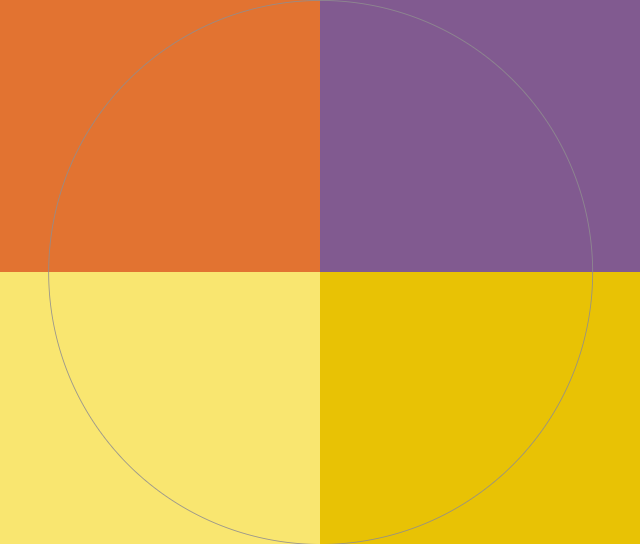
A Shadertoy shader for this background:

```glsl
// Four flat colour quadrants overlaid with a thin grey circle.

const vec3 ORANGE = vec3(0.886, 0.451, 0.192);
const vec3 PURPLE = vec3(0.506, 0.353, 0.565);
const vec3 CREAM  = vec3(0.976, 0.902, 0.439);
const vec3 GOLD   = vec3(0.910, 0.761, 0.020);
const vec3 GREY   = vec3(0.56, 0.55, 0.56);

// Lengths are fractions of the canvas height, measured from its middle.
const vec2  CIRCLE_CENTER = vec2(0.0012, -0.0008);
const float CIRCLE_RADIUS = 0.5;
const float LINE_WIDTH    = 0.0016;
const float LINE_OPACITY  = 0.9;

// Share of a pixel lying on the positive side of an edge
float edgeCoverage(float dist, float pixel) {
    return clamp(dist / pixel + 0.5, 0.0, 1.0);
}

// Share of a pixel covered by a line, also when thinner than the pixel
float lineCoverage(float dist, float width, float pixel) {
    float upper = min(0.5 * width, dist + 0.5 * pixel);
    float lower = max(-0.5 * width, dist - 0.5 * pixel);
    return clamp((upper - lower) / pixel, 0.0, 1.0);
}

void mainImage(out vec4 fragColor, in vec2 fragCoord) {
    float pixel = 1.0 / iResolution.y;
    vec2 p = (fragCoord - 0.5 * iResolution.xy) * pixel;

    // Quadrants
    float right = edgeCoverage(p.x, pixel);
    float top = edgeCoverage(p.y, pixel);
    vec3 color = mix(mix(CREAM, GOLD, right), mix(ORANGE, PURPLE, right), top);

    // Circle outline
    float dist = length(p - CIRCLE_CENTER) - CIRCLE_RADIUS;
    color = mix(color, GREY, LINE_OPACITY * lineCoverage(dist, LINE_WIDTH, pixel));

    fragColor = vec4(color, 1.0);
}
```
